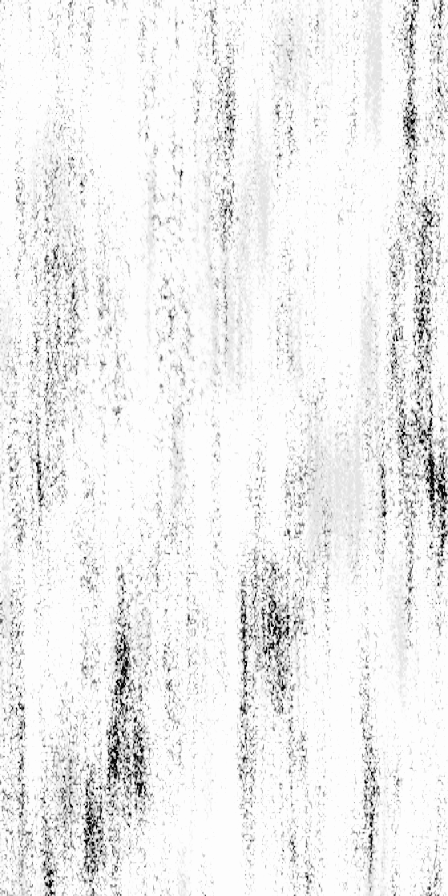
Give the GLSL for this texture, as a Shadertoy shader.

```glsl
const vec3 PAPER = vec3(0.992);
const vec3 INK = vec3(0.03);

float hash(vec2 cell) {
    vec3 q = fract(cell.xyx * 0.1031);
    q += dot(q, q.yzx + 33.33);
    return fract((q.x + q.y) * q.z);
}

// Value noise, recentred to zero mean and roughly unit deviation
float noise(vec2 p, float seed) {
    p += seed * vec2(17.3, 31.7);
    vec2 cell = floor(p);
    vec2 f = fract(p);
    f = f * f * (3.0 - 2.0 * f);
    float low = mix(hash(cell), hash(cell + vec2(1, 0)), f.x);
    float high = mix(hash(cell + vec2(0, 1)), hash(cell + vec2(1, 1)), f.x);
    return (mix(low, high, f.y) - 0.5) / 0.214;
}

// Wear that runs along the wood: patches, streaks, hairlines, clumps and scars
float wearDensity(vec2 p) {
    float patches = noise(p * vec2(6.0, 2.4), 1.0);
    float streaks = noise(p * vec2(32.0, 2.0), 2.0);
    float hairlines = noise(p * vec2(125.0, 3.0), 3.0);
    float clumps = noise(p * vec2(34.0, 10.0), 4.0);
    float scars = smoothstep(1.1, 2.4, noise(p * vec2(38.0, 5.0), 12.0) + 0.7 * patches);
    return 0.45 * patches + 0.45 * streaks + 0.32 * hairlines + 0.3 * clumps + 0.75 * scars;
}

// Fine specks, joined by small slanted chips inside a few bands
float speckle(vec2 p) {
    float dust = noise(p * vec2(337.0, 223.0), 5.0);
    float specks = noise(p * vec2(223.0, 119.0), 6.0);
    float fine = 0.75 * dust + 0.5 * specks;
    vec2 slanted = vec2(p.x + 0.3 * p.y, p.y);
    float chips = noise(slanted * vec2(130.0, 80.0), 7.0);
    float band = smoothstep(0.8, 1.7, noise(p * vec2(7.0, 1.2), 8.0));
    return mix(fine, 0.65 * chips + 0.7 * fine, band);
}

// Faint grey veils made of dusty fibres
float smear(vec2 p, float grain) {
    float veil = noise(p * vec2(16.0, 3.0), 9.0);
    float fibre = noise(p * vec2(110.0, 4.0), 10.0);
    return smoothstep(0.5, 2.6, veil + 0.4 * fibre + 0.5 * grain);
}

void mainImage(out vec4 fragColor, in vec2 fragCoord) {
    vec2 p = fragCoord / iResolution.x;

    // Slight sideways wander of the streaks
    vec2 grainPos = p + vec2(0.003 * noise(p * vec2(6.0, 5.0), 11.0), 0.0);

    // Only the peaks of wear plus speckle take ink
    float grain = speckle(p);
    float wear = wearDensity(grainPos) + 0.73 * grain;
    float peak = max(wear + 0.16, 0.0);
    float ink = peak * peak * (0.07 + 0.02 * peak) + 0.1 * smear(grainPos, grain);

    fragColor = vec4(mix(PAPER, INK, min(ink, 1.0)), 1.0);
}
```
